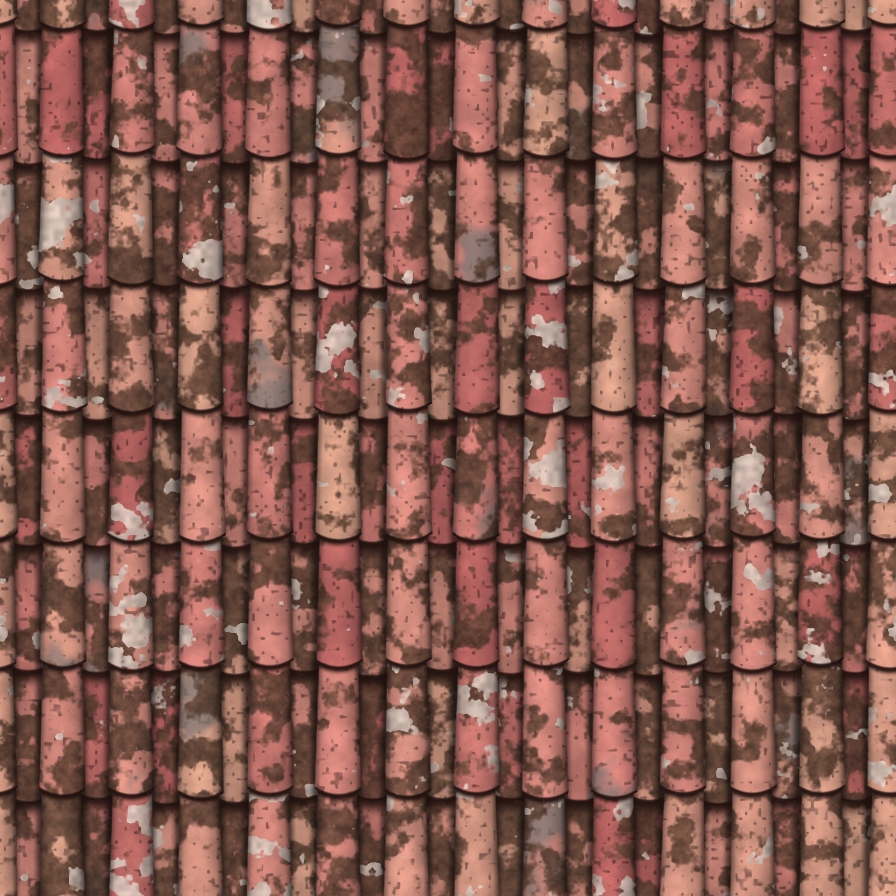
A WebGL 2 fragment shader for this texture:

```glsl
#version 300 es
precision highp float;
// Weathered clay roof: 13 columns by 7 rows of tapered, rounded cover tiles
// over recessed, mossy channel tiles. Each tile gets hashed tone, tilt, dirt
// and lichen; all noise wraps, so the roof tiles seamlessly.
uniform vec2 u_resolution;
out vec4 outColor;

const vec2 GRID = vec2(13.0, 7.0);
const vec2 GRID_SHIFT = vec2(0.414, 0.772);
const vec3 ROSE = vec3(0.79, 0.50, 0.46);
const vec3 SAND = vec3(0.80, 0.59, 0.50);
const vec3 BRICK = vec3(0.70, 0.38, 0.37);
const vec3 SOIL = vec3(0.33, 0.23, 0.18);
const vec3 SHADOW = vec3(0.12, 0.06, 0.05);
const vec3 LICHEN = vec3(0.81, 0.74, 0.70);
const vec3 SLATE = vec3(0.47, 0.44, 0.43);

float hash(vec2 p) {
  vec3 q = fract(p.xyx * 0.1031);
  q += dot(q, q.yzx + 33.33);
  return fract((q.x + q.y) * q.z);
}

// Random value of a tile; the salt selects an independent property.
float tileRandom(vec2 id, float salt) {
  return hash(mod(id, GRID) + salt * vec2(23.0, 37.0));
}

// Value noise that wraps after 'period' cells.
float noise(vec2 p, float period) {
  vec2 i = floor(p), f = fract(p);
  f = f * f * (3.0 - 2.0 * f);
  vec2 a = mod(i, period), b = mod(i + 1.0, period);
  return mix(mix(hash(a), hash(vec2(b.x, a.y)), f.x),
             mix(hash(vec2(a.x, b.y)), hash(b), f.x), f.y);
}

float fbm(vec2 uv, float frequency) {
  float sum = 0.0, weight = 0.5;
  for (int i = 0; i < 4; i++) {
    sum += weight * noise(uv * frequency, frequency);
    frequency *= 2.0;
    weight *= 0.55;
  }
  return sum / 1.01;
}

float edgeJitter(float column, float row) {
  return 0.05 * (tileRandom(vec2(column, row), 1.0) - 0.5);
}

// Row index and height within the tile (0 at its lower edge, 1 at the next).
vec2 locateRow(float y, float column) {
  float nearest = floor(y + 0.5);
  float row = nearest - 1.0 + step(nearest + edgeJitter(column, nearest), y);
  float low = edgeJitter(column, row);
  float high = 1.0 + edgeJitter(column, row + 1.0);
  return vec2(row, (y - row - low) / (high - low));
}

// Fired clay with tone variation, grain, stains, dirt and lichen.
vec3 agedClay(vec2 uv, vec2 id, float dirt, float lichen) {
  vec2 p = uv + vec2(tileRandom(id, 2.0), tileRandom(id, 3.0));
  float tone = tileRandom(id, 4.0);
  vec3 color = mix(mix(BRICK, ROSE, smoothstep(0.0, 0.5, tone)), SAND, smoothstep(0.5, 1.0, tone));
  color *= 0.82 + 0.36 * fbm(p, 40.0);
  color *= 1.0 - 0.35 * smoothstep(0.72, 0.95, noise(p * 190.0, 190.0));

  float stained = step(0.84, tileRandom(id, 5.0));
  color = mix(color, SLATE, 0.75 * stained * smoothstep(0.5, 0.7, fbm(p, 17.0)));

  float limit = mix(0.74, 0.30, dirt);
  float soil = smoothstep(limit - 0.06, limit + 0.09, fbm(p + 0.37, 38.0));
  vec3 soilColor = SOIL * (0.55 + 0.95 * fbm(p, 110.0));
  color = mix(color, soilColor, 0.85 * soil);

  limit = mix(0.80, 0.55, lichen);
  float crust = smoothstep(limit, limit + 0.045, fbm(p + 0.71, 34.0));
  return mix(color, LICHEN * (0.85 + 0.25 * noise(p * 150.0, 150.0)), 0.9 * crust);
}

// Dark seam at the lower lip and shade below the row above.
float seam(float height, float reach) {
  float lip = 1.0 - smoothstep(0.008, 0.03, height);
  float shade = smoothstep(1.0 - reach, 1.0, height);
  return max(lip, shade * shade);
}

vec3 channelTile(vec2 uv, vec2 p) {
  float column = floor(p.x + 0.5);
  float side = (p.x - column) / 0.2;
  vec2 spot = locateRow(p.y + 0.045 - 0.02 * side * side, column + 5.0);
  vec2 id = vec2(column, spot.x) + vec2(5.0, 3.0);
  float dirt = mix(0.28, 0.9, tileRandom(id, 6.0)) + 0.12 * side * side;
  vec3 color = agedClay(uv, id, dirt, 0.6 * tileRandom(id, 7.0));
  float wall = smoothstep(0.35, 1.05, abs(side + 0.12));
  color *= 0.91 * (1.0 - 0.6 * wall);
  return mix(color, SHADOW, 0.9 * seam(spot.y, 0.17));
}

// Returns the cover color with its coverage in alpha.
vec4 coverTile(vec2 uv, vec2 p, float pixel) {
  float column = floor(p.x);
  float x = p.x - column - 0.5;
  vec2 spot = locateRow(p.y - 0.5 * x * x, column);
  vec2 id = vec2(column, spot.x);
  x -= 0.04 * (tileRandom(id, 8.0) - 0.5) + 0.06 * (tileRandom(id, 9.0) - 0.5) * (spot.y - 0.5);
  x += 0.012 * (fbm(uv, 50.0) - 0.5);
  float halfWidth = mix(0.335, 0.285, spot.y);
  float side = x / halfWidth;
  float worn = pow(tileRandom(id, 6.0), 3.0);
  float dirt = 0.25 + 0.5 * worn + 0.14 * spot.y * spot.y + 0.12 * pow(abs(side), 3.0);
  vec3 color = agedClay(uv, id, dirt, pow(tileRandom(id, 7.0), 1.5));
  // Rounded shading, lit from the upper left.
  float turn = side + 0.18;
  color *= 1.06 - 0.30 * turn * turn - 0.22 * smoothstep(0.72, 1.0, abs(side));
  color = mix(color, SHADOW, 0.92 * seam(spot.y, 0.07));
  return vec4(color, 1.0 - smoothstep(-pixel, pixel, abs(x) - halfWidth));
}

void main() {
  vec2 uv = gl_FragCoord.xy / u_resolution;
  vec2 p = uv * GRID - GRID_SHIFT;
  vec4 cover = coverTile(uv, p, GRID.x / u_resolution.x);
  outColor = vec4(mix(channelTile(uv, p), cover.rgb, cover.a), 1.0);
}
```
